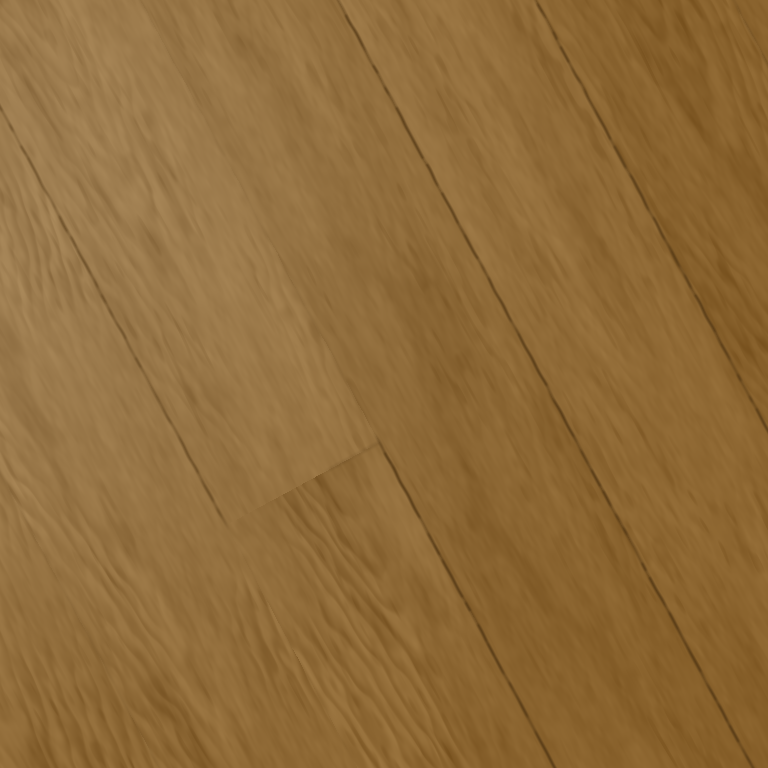
Reproduce this texture procedurally as a WebGL 2 fragment shader.

```glsl
#version 300 es
precision highp float;
// Diagonal oak floorboards with streaked grain, thin uneven seams and one faint end joint.

uniform vec2 u_resolution;
out vec4 fragColor;

const vec2 ACROSS = vec2(0.8797, 0.4755);   // unit normal of the boards
const vec2 ALONG = vec2(0.4755, -0.8797);   // unit direction of the boards
const float BOARD_WIDTH = 0.2265;
const float BOARD_LENGTH = 2.4;
const float FIRST_SEAM = 0.192;             // seam offset, in board widths
const float JOINT = -0.138;                 // end joint of board row 2
const float STAGGER = 0.65;

const vec3 PALE_OAK = vec3(0.628, 0.500, 0.322);
const vec3 DEEP_OAK = vec3(0.536, 0.380, 0.167);
const vec3 SEAM_BROWN = vec3(0.33, 0.225, 0.09);

// Per row: brightness, ring contrast, seam strength before and after the joint
const float TONE[6] = float[6](-0.002, 0.004, 0.002, -0.012, 0.003, -0.008);
const float FIGURE[6] = float[6](0.9, 0.9, 0.45, 0.25, 0.28, 0.55);
const float SEAM_BEFORE[6] = float[6](0.1, 0.1, 0.5, 0.08, 0.7, 0.7);
const float SEAM_AFTER[6] = float[6](0.1, 0.1, 0.04, 0.75, 0.75, 0.7);

float hash(vec2 p) {
    vec3 q = fract(p.xyx * 0.1031);
    q += dot(q, q.yzx + 33.33);
    return fract((q.x + q.y) * q.z);
}

float noise(vec2 p) {
    vec2 cell = floor(p);
    vec2 f = fract(p);
    f = f * f * (3.0 - 2.0 * f);
    float low = mix(hash(cell), hash(cell + vec2(1, 0)), f.x);
    float high = mix(hash(cell + vec2(0, 1)), hash(cell + vec2(1, 1)), f.x);
    return mix(low, high, f.y);
}

// Fibres stretched along the board, centred on zero
float fibres(vec2 q, float seed) {
    float sum = 0.0;
    float weight = 0.5;
    vec2 scale = vec2(22.0, 3.0);
    q.x += 0.012 * (noise(q * vec2(8.0, 7.0) + seed) - 0.5);
    for (int i = 0; i < 4; i++) {
        sum += weight * (noise(q * scale + seed) - 0.5);
        scale *= vec2(2.1, 2.2);
        weight *= 0.68;
    }
    return sum;
}

// Nested, ragged growth rings pointing down the board, centred on zero
float cathedral(vec2 q, float centre, float seed) {
    float w = q.x - centre + 0.025 * (noise(q * vec2(5.0, 4.0) + seed) - 0.5);
    float phase = 8.0 * (q.y + 7.5 * sqrt(w * w + 0.0002));
    phase += 1.3 * noise(q * vec2(18.0, 6.0) + seed);
    phase += 0.7 * noise(q * vec2(90.0, 24.0) + seed);
    float ring = fract(phase);
    float profile = smoothstep(0.1, 0.65, ring) * (1.0 - smoothstep(0.7, 0.95, ring));
    return 0.4 - profile;
}

// Dark streaks that gather near the heart of the board
float heartStreaks(vec2 q, float centre, float seed) {
    float w = (q.x - centre) / (0.3 * BOARD_WIDTH);
    float bend = 0.02 * noise(q * vec2(10.0, 9.0) + seed);
    float streak = noise(vec2((q.x + bend) * 52.0, q.y * 10.0) + seed + 21.0);
    return exp(-w * w) * smoothstep(0.58, 0.88, streak);
}

// Fine pores: short, thin, sparse dashes along the grain
float pores(vec2 q, float seed) {
    float bend = 0.006 * noise(q * vec2(20.0, 12.0) + seed);
    return smoothstep(0.62, 0.9, noise(vec2((q.x + bend) * 165.0, q.y * 26.0) + seed));
}

// Soft line that never gets thinner than a pixel
float line(float d, float halfWidth, float pixel) {
    return 1.0 - smoothstep(0.0, 2.0 * max(halfWidth, 0.5 * pixel), d);
}

void main() {
    vec2 p = gl_FragCoord.xy / u_resolution;
    float pixel = 1.0 / min(u_resolution.x, u_resolution.y);
    vec2 q = vec2(dot(p, ACROSS), dot(p, ALONG));

    // Board layout
    float wobble = 0.0012 * (noise(vec2(q.y * 50.0, 2.0)) - 0.5);
    float x = (q.x + wobble) / BOARD_WIDTH + FIRST_SEAM;
    float row = floor(x);
    int rowIndex = int(clamp(row, 0.0, 5.0));
    float start = q.y - JOINT - (row - 2.0) * STAGGER;
    float board = floor(start / BOARD_LENGTH);
    float fromEnd = start - board * BOARD_LENGTH;
    float seed = 40.0 * hash(vec2(row, board) + 17.0);
    bool lowerBoard = row == 2.0 && board == 0.0;

    // Warm wood, paler in the light at the left
    vec2 toLight = p - vec2(0.0, 0.72);
    vec3 color = mix(DEEP_OAK, PALE_OAK, exp(-2.1 * dot(toLight, toLight)));
    color += TONE[rowIndex];
    color += 0.022 * (noise(q * vec2(7.0, 2.5) + seed + 5.0) - 0.5);

    // Grain
    float figure = lowerBoard ? 0.9 : FIGURE[rowIndex];
    float centre = (row + 0.5 - FIRST_SEAM + 0.3 * (hash(vec2(seed, 5.0)) - 0.5)) * BOARD_WIDTH;
    float patches = smoothstep(0.3, 0.7, noise(q * vec2(13.0, 5.0) + seed + 11.0));
    float grain = 0.06 * figure * (0.2 + 0.8 * patches) * cathedral(q, centre, seed);
    grain += 0.07 * fibres(q, seed);
    grain += 0.024 * (noise(q * vec2(230.0, 70.0)) - 0.5);
    grain -= 0.05 * (0.3 + 0.7 * figure) * heartStreaks(q, centre, seed);
    grain -= 0.03 * (0.4 + 0.6 * patches) * pores(q, seed);
    color += grain * vec3(1.0, 0.98, 0.88);

    // End joint: a faint edge and shading on the board beyond it
    float endDistance = min(fromEnd, BOARD_LENGTH - fromEnd);
    float jointFade = 0.2 * smoothstep(0.4, 0.8, fract(x)) * noise(vec2(q.x * 60.0, 4.0));
    color -= 0.03 * exp(-28.0 * fromEnd) * smoothstep(0.1, 0.6, fract(x));
    color = mix(color, SEAM_BROWN, jointFade * line(endDistance, 0.0025, pixel));

    // Long seams, unevenly dark
    float seam = floor(x + 0.5);
    int seamIndex = int(clamp(seam, 0.0, 5.0));
    float past = smoothstep(JOINT - 0.015, JOINT + 0.01, q.y);
    float strength = mix(SEAM_BEFORE[seamIndex], SEAM_AFTER[seamIndex], past);
    strength *= seam > 5.0 ? 0.35 : 1.0;
    float dashes = smoothstep(0.1, 0.6, noise(vec2(q.y * 95.0, seam * 7.0)));
    float seamDistance = abs(x - seam) * BOARD_WIDTH;
    float ink = strength * (0.5 + 0.5 * dashes);
    color = mix(color, SEAM_BROWN, ink * line(seamDistance, 0.0019, pixel));
    color -= 0.02 * strength * exp(-260.0 * seamDistance);

    fragColor = vec4(clamp(color, 0.0, 1.0), 1.0);
}
```
